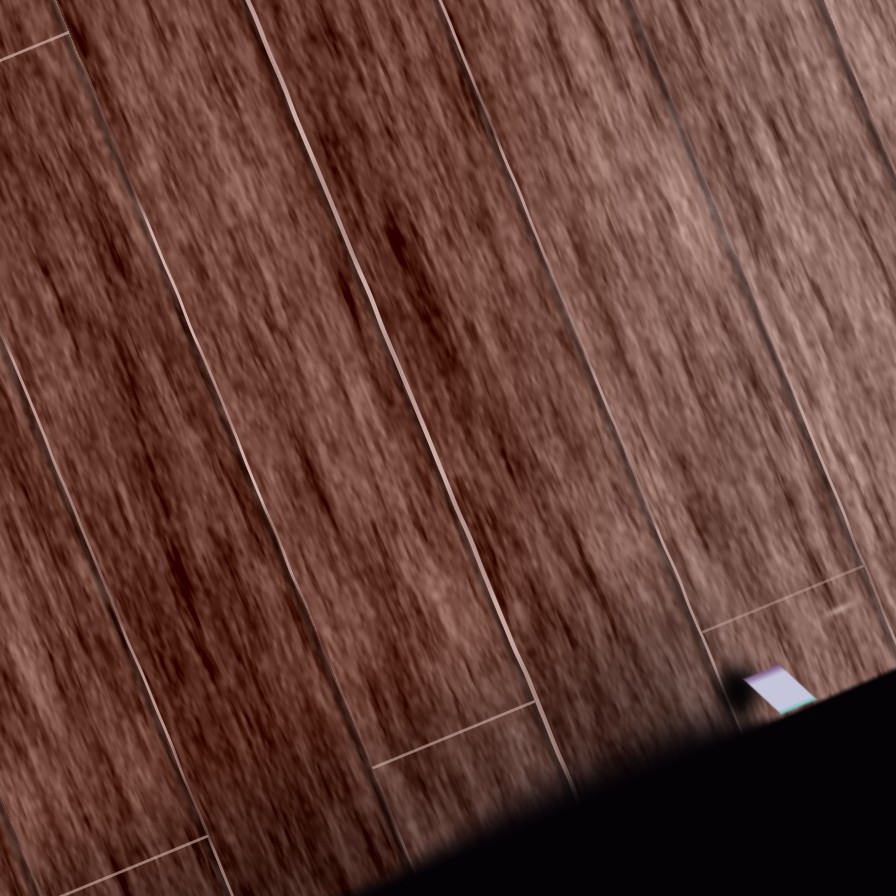
A WebGL 1 fragment shader for this texture:

```glsl
precision highp float;
// Slanted wooden floor planks with pale seams, a black mat corner and a small metal tab.
uniform vec2 u_resolution;

const float SLANT = 0.412;          // sideways drift of the planks per unit of depth
const float PLANK_WIDTH = 0.2142;
const float SEAM_START = 0.0625;
const float PLANK_LENGTH = 1.9219;
const float JOINT_START = 1.0286;
const float MAIN_SEAM = 1.0;        // index of the widest seam
const vec3 WOOD_TINT = vec3(0.12, -0.04, -0.08);
const vec3 GROUT = vec3(0.80, 0.68, 0.65);
const vec3 MAT = vec3(0.018, 0.006, 0.020);
const vec3 METAL = vec3(0.77, 0.77, 0.86);
const vec2 TAB_CORNER = vec2(0.829, 0.758);
const vec2 TAB_SIDE = vec2(0.0404, -0.0169);
const vec2 TAB_DOWN = vec2(0.0430, 0.0397);

float hash(vec2 p) {
  vec3 q = fract(vec3(p.xyx) * 0.1031);
  q += dot(q, q.yzx + 33.33);
  return fract((q.x + q.y) * q.z);
}

float noise(vec2 p) {
  vec2 i = floor(p), f = fract(p);
  f = f * f * (3.0 - 2.0 * f);
  return mix(mix(hash(i), hash(i + vec2(1.0, 0.0)), f.x),
             mix(hash(i + vec2(0.0, 1.0)), hash(i + vec2(1.0, 1.0)), f.x), f.y);
}

float fbm(vec2 p) {
  float sum = 0.0, amp = 0.5;
  for (int i = 0; i < 4; i++) {
    sum += amp * noise(p);
    p = p * 2.03 + 17.3;
    amp *= 0.5;
  }
  return sum / 0.9375;
}

float cross2(vec2 a, vec2 b) { return a.x * b.y - a.y * b.x; }

float line(float dist, float halfWidth, float px) {
  return 1.0 - smoothstep(halfWidth - 0.6 * px, halfWidth + 0.9 * px, abs(dist));
}

// Grain brightness around zero; g.x runs across the plank, g.y along it.
float woodGrain(vec2 g, float plank) {
  vec2 p = g + vec2(plank * 3.7 + 20.0, plank * 5.3 + 20.0);
  p.x += 0.012 * (fbm(p * vec2(9.0, 5.0)) - 0.5);
  float broad = fbm(p * vec2(16.0, 3.5)) - 0.5;
  float streak = fbm(p * vec2(65.0, 8.0)) - 0.5;
  float fibre = noise(p * vec2(230.0, 38.0)) - 0.5;
  float pore = noise(p * vec2(310.0, 110.0) + 9.0) - 0.5;
  float cracks = smoothstep(0.58, 0.82, fbm(p * vec2(105.0, 11.0) + 41.0));
  return 0.30 * broad + 0.32 * streak + 0.15 * fibre + 0.13 * pore - 0.15 * cracks;
}

// How clearly each long seam shows at depth y.
float seamStrength(float seam, float y, float along) {
  float patches = smoothstep(0.2, 0.65, noise(vec2(seam * 7.0 + 30.0, along * 14.0)));
  float strength = 0.35 + 0.5 * patches;
  if (seam == MAIN_SEAM) strength = 0.8 + 0.2 * patches;
  if (seam == 0.0) strength *= 0.25 + smoothstep(0.19, 0.25, y) * (1.0 - 0.8 * smoothstep(0.62, 0.68, y));
  if (seam == 3.0) strength *= 0.15 + 0.85 * smoothstep(0.22, 0.4, y);
  if (seam > 3.0 || seam < -1.0) strength *= 0.3;
  return strength;
}

void main() {
  vec2 uv = gl_FragCoord.xy / u_resolution;
  vec2 p = vec2(uv.x, 1.0 - uv.y);   // y grows downward, towards the mat
  float px = 1.0 / u_resolution.y;
  float unit = inversesqrt(1.0 + SLANT * SLANT);

  // Plank layout
  float across = p.x - SLANT * p.y, along = SLANT * p.x + p.y;
  float cell = (across - SEAM_START) / PLANK_WIDTH;
  float plank = floor(cell), seam = floor(cell + 0.5);
  float seamDist = (cell - seam) * PLANK_WIDTH * unit;
  float stagger = 0.5 * PLANK_LENGTH * mod(plank, 2.0);
  float joint = (along - JOINT_START + stagger) / PLANK_LENGTH;
  float jointDist = (joint - floor(joint + 0.5)) * PLANK_LENGTH * unit;

  // Wood tone under light from the right
  float matDist = (p.y - 0.746 - 0.43 * (1.0 - p.x)) * 0.919;
  float tone = 0.305 + 0.135 * smoothstep(0.38, 0.9, p.x - 0.15 * (p.y - 0.4));
  tone -= 0.035 * mod(plank, 2.0) * (1.0 - smoothstep(0.45, 0.85, p.x));
  tone += woodGrain(vec2(across, along) * unit, plank);
  float nearMat = smoothstep(-0.26, -0.02, matDist) * (1.0 - smoothstep(0.74, 0.86, p.x));
  vec3 color = max(tone, 0.04) + WOOD_TINT * mix(1.1, 0.85, smoothstep(0.4, 0.9, p.x));
  color *= 1.0 - 0.32 * nearMat;

  // Grooves and pale grout
  float strength = seamStrength(seam, p.y, along);
  float isMain = 1.0 - step(0.5, abs(seam - MAIN_SEAM));
  color *= 1.0 - 0.35 * exp(-pow((seamDist + 0.005) / 0.005, 2.0));
  float wobble = 0.0016 * (noise(vec2(seam + 9.0, along * 22.0)) - 0.5);
  float grout = strength * line(seamDist + wobble, mix(0.0014, 0.0023, isMain), px);
  float jointFade = 0.75 - 0.35 * smoothstep(0.7, 0.85, p.x);
  grout = max(grout, jointFade * line(jointDist, 0.0014, px));
  color = mix(color, GROUT, grout * (1.0 - 0.3 * nearMat));

  // Small glint on the floor
  vec2 glint = p - vec2(0.9375, 0.68);
  glint = vec2(glint.x - 0.45 * glint.y, glint.y + 0.45 * glint.x) / vec2(0.018, 0.0045);
  color = mix(color, GROUT, 0.75 * exp(-dot(glint, glint)));

  // Black mat with a soft shadow that tightens to the right
  vec2 shadow = (p - vec2(0.824, 0.772)) / vec2(0.025, 0.031);
  color *= 1.0 - 0.94 * exp(-pow(dot(shadow, shadow), 1.5));
  float softness = mix(0.065, 0.004, smoothstep(0.77, 0.88, p.x));
  softness = mix(0.025, softness, smoothstep(0.42, 0.62, p.x));
  color = mix(color, MAT, smoothstep(-softness, 0.004, matDist));

  // Metal tab with coloured fringes
  vec2 q = p - TAB_CORNER;
  vec2 tab = vec2(cross2(q, TAB_DOWN), cross2(TAB_SIDE, q)) / cross2(TAB_SIDE, TAB_DOWN);
  vec2 inset = 0.5 - abs(tab - 0.5);
  float mask = smoothstep(-0.03, 0.05, min(inset.x, inset.y));
  vec3 metal = mix(vec3(0.50, 0.36, 0.55), METAL, smoothstep(0.0, 0.22, tab.y));
  metal = mix(metal, vec3(0.40, 0.76, 0.72), smoothstep(0.87, 1.0, tab.y));
  color = mix(color, metal, mask);

  gl_FragColor = vec4(clamp(color, 0.0, 1.0), 1.0);
}
```
